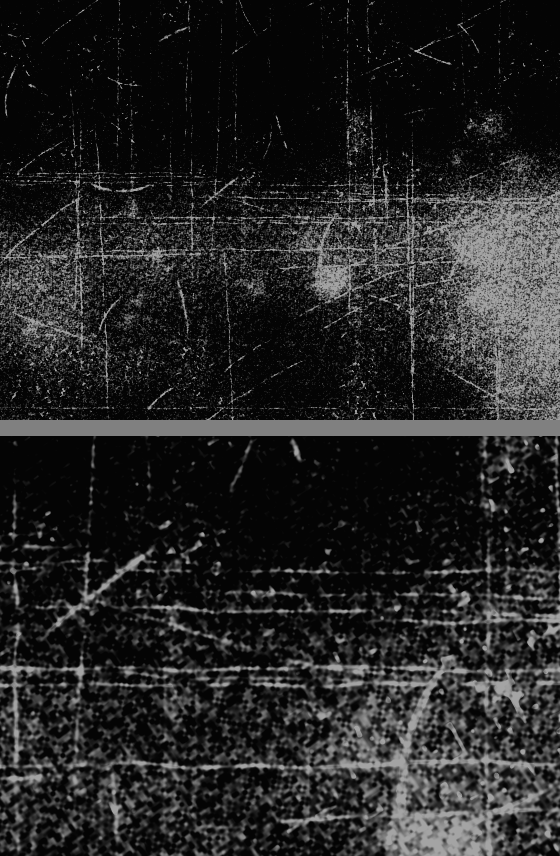
Top, the full canvas; bottom, a detail of the centre.
Write a WebGL 1 fragment shader that draws this texture.

```glsl
precision highp float;
// Worn black film surface: pale dusty haze, ragged blotches, specks and scratches.
// Every layer adds to one "wear" density; a fine grain is then softly thresholded
// by that density, so haze and scratches all break up into the same dust.
uniform vec2 u_resolution;

float hash(vec2 p) {
  return fract(sin(dot(p, vec2(127.1, 311.7))) * 43758.5453);
}

float noise(vec2 p) {
  vec2 i = floor(p), f = fract(p);
  f = f * f * (3.0 - 2.0 * f);
  return mix(mix(hash(i), hash(i + vec2(1, 0)), f.x),
             mix(hash(i + vec2(0, 1)), hash(i + vec2(1, 1)), f.x), f.y);
}

float fbm(vec2 p) {
  return 0.5 * noise(p) + 0.3 * noise(p * 2.1 + 7.3) + 0.2 * noise(p * 4.3 + 3.1);
}

vec2 rotate(vec2 p, float angle) {
  float s = sin(angle), c = cos(angle);
  return vec2(c * p.x + s * p.y, c * p.y - s * p.x);
}

// A bent, slightly wavering line that is worn away in places.
float scratch(vec2 p, vec2 centre, float angle, float reach, float bend, float width) {
  vec2 q = rotate(p - centre, angle);
  q.y += bend * q.x * q.x + 0.005 * (noise(vec2(q.x * 22.0, centre.x * 90.0)) - 0.5);
  float ends = 1.0 - smoothstep(reach * 0.65, reach, abs(q.x));
  float worn = smoothstep(0.0, 0.65, noise(vec2(q.x * 65.0, centre.y * 70.0)));
  return exp(-q.y * q.y / (width * width)) * ends * worn;
}

// Grey clouds at the right and left edges, and a streaky band between them.
float haze(vec2 p) {
  float cloud = fbm(p * 5.0);
  float right = smoothstep(0.85, 1.42, p.x + 0.22 * (cloud - 0.5))
              * (1.0 - smoothstep(0.4, 0.76, p.y + 0.15 * (cloud - 0.5)));
  vec2 toLeft = (p - vec2(0.0, 0.24)) * vec2(4.2, 5.0);
  float left = exp(-dot(toLeft, toLeft)) * (0.5 + cloud);
  float height = (p.y - 0.43 - 0.05 * (p.x - 0.6)) / 0.15;
  float streaks = 0.6 * noise(p * vec2(7.0, 140.0))
                + 0.4 * noise(rotate(p, 0.45) * vec2(12.0, 110.0));
  float band = exp(-height * height) * (0.3 + 0.6 * cloud) * (0.5 + 0.8 * streaks);
  float floorDust = 0.27 * (1.0 - smoothstep(0.3, 0.8, p.y));
  return min(0.68 * right + 0.36 * left + 0.45 * band + floorDust * (0.4 + cloud), 0.95);
}

float blotches(vec2 p) {
  float sum = 0.0;
  vec2 ragged = p + 0.035 * (vec2(fbm(p * 28.0), fbm(p * 28.0 + 40.0)) - 0.5);
  for (int i = 0; i < 20; i++) {
    float id = float(i);
    float size = hash(vec2(id, 3.0));
    vec2 centre = vec2(1.33 * hash(vec2(id, 1.0)), 0.2 + 0.55 * hash(vec2(id, 2.0)));
    vec2 q = (ragged - centre) / (0.013 + 0.03 * size * size);
    sum += (0.3 + 0.25 * hash(vec2(id, 4.0))) * exp(-dot(q, q));
  }
  return sum;
}

float scratches(vec2 p) {
  float sum = 0.0;
  for (int i = 0; i < 30; i++) {
    float id = float(i);
    float a = hash(vec2(id, 11.0)), b = hash(vec2(id, 12.0));
    float c = hash(vec2(id, 13.0)), e = hash(vec2(id, 14.0));
    // Long, nearly upright lines
    sum += (0.42 + 0.45 * c * c) * scratch(p, vec2(1.36 * a, b),
           1.5708 + 0.1 * (e - 0.5), 0.12 + 0.35 * c, 0.08 * (a - 0.5), 0.0019);
    // Short curved nicks in all directions
    vec2 nick = vec2(1.36 * fract(b * 7.3 + c), fract(a * 5.7 + e));
    sum += (0.55 + 0.5 * a) * scratch(p, nick, 6.2832 * c,
           0.025 + 0.06 * e, 7.0 * (b - 0.5), 0.0017 + 0.0013 * a);
  }
  for (int i = 0; i < 16; i++) {
    float id = float(i);
    float a = hash(vec2(id, 21.0)), b = hash(vec2(id, 22.0));
    float c = hash(vec2(id, 23.0)), e = hash(vec2(id, 24.0));
    // Level lines gathered in the middle band
    sum += (0.35 + 0.3 * c) * scratch(p, vec2(1.33 * a, 0.37 + 0.23 * b),
           0.07 * (e - 0.5), 0.12 + 0.45 * c, 0.1 * (a - 0.5), 0.0017);
    // Slanted sweeps
    sum += (0.45 + 0.5 * e) * scratch(p, vec2(1.36 * b, fract(a + 0.6 * c)),
           0.6 * sign(c - 0.4) * (0.4 + e), 0.09 + 0.17 * a, 1.2 * (c - 0.5), 0.002);
  }
  // One faint line along the foot
  return sum + 0.5 * scratch(p, vec2(0.7, 0.028), 0.0, 0.8, 0.0, 0.0017);
}

void main() {
  vec2 p = gl_FragCoord.xy / u_resolution.y;

  // Scattered specks and faint upright streaks
  float patches = smoothstep(0.35, 0.75, fbm(p * 7.0 + 20.0));
  float specks = smoothstep(0.76, 0.97, noise(rotate(p, 0.5) * 150.0))
               * (0.2 + 0.6 * patches);
  float upright = smoothstep(0.7, 0.95, noise(vec2(p.x * 170.0, p.y * 5.0)))
                * noise(p * vec2(30.0, 8.0));

  float wear = haze(p) + blotches(p) + scratches(p) + specks + 0.2 * upright
             + 0.12 * patches;
  wear = min(wear, 1.1);

  // Turning the grain keeps its lattice from showing
  float grain = 0.75 * noise(rotate(p, 0.6) * 340.0) + 0.25 * noise(rotate(p, 1.1) * 170.0);
  float dust = smoothstep(0.8 - wear, 1.75 - wear, grain);
  gl_FragColor = vec4(vec3(0.015 + 0.63 * dust), 1.0);
}
```
